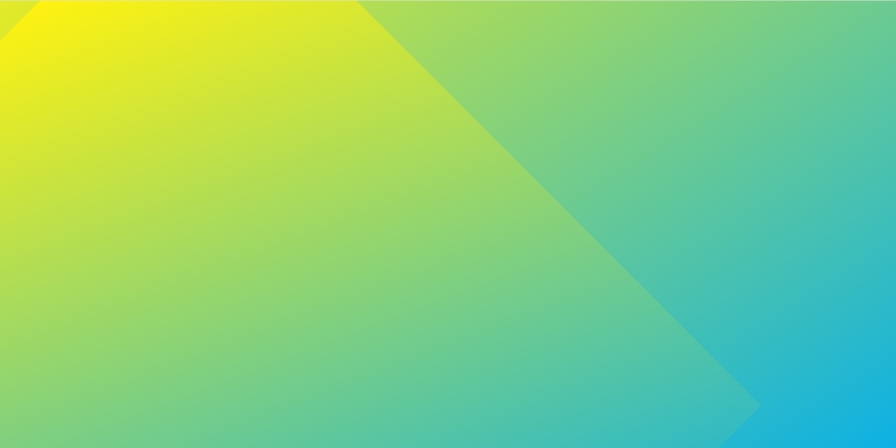
A Shadertoy shader for this background:

```glsl
// A large diamond lies over a yellow to blue diagonal backdrop.
// Both layers share one colour ramp, each sampled along its own direction;
// the diamond is a distance function with a smoothed edge.

const vec3 YELLOW = vec3(1.0, 0.949, 0.06);
const vec3 BLUE = vec3(0.0, 0.68, 0.94);
const vec3 PALE = vec3(0.86, 0.88, 0.84);

// Linear colour ramp: start is its value at the origin, slope its gradient.
vec3 ramp(vec2 p, float start, vec2 slope) {
    return mix(YELLOW, BLUE, clamp(start + dot(p, slope), 0.0, 1.0));
}

// Signed distance to a square standing on its corner.
float diamondDistance(vec2 p, vec2 center, float radius) {
    vec2 d = abs(p - center);
    return (d.x + d.y - radius) * 0.70710678;
}

// Coverage of a shape, smoothed over about one pixel.
float coverage(float dist, float pixel) {
    return 1.0 - smoothstep(-0.7 * pixel, 0.7 * pixel, dist);
}

void mainImage(out vec4 fragColor, in vec2 fragCoord) {
    // Canvas height is one unit; depth is measured down from the top.
    float pixel = 1.0 / iResolution.y;
    vec2 p = fragCoord * pixel;
    p.y = 1.0 - p.y;

    // Backdrop and diamond gradients
    vec3 backdrop = ramp(p, 0.105, vec2(0.235, 0.375));
    vec3 panel = ramp(p, -0.018, vec2(0.195, 0.515));
    float edge = diamondDistance(p, vec2(0.4425, 0.905), 1.2565);
    vec3 color = mix(backdrop, panel, coverage(edge, pixel));

    // Faint light rim along the top
    float rim = coverage(p.y - 0.002, pixel);
    color = mix(color, PALE, 0.6 * rim);

    fragColor = vec4(color, 1.0);
}
```
